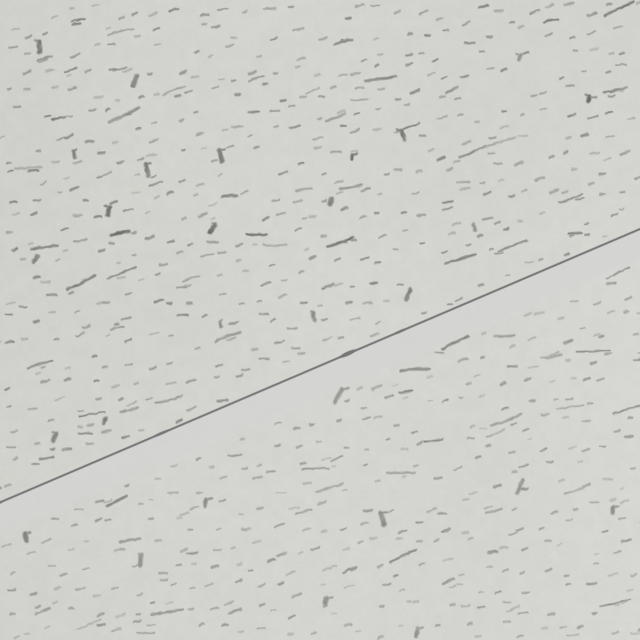
A Shadertoy shader for this texture:

```glsl
float hash(vec2 p) {
    return fract(sin(dot(p, vec2(127.1, 311.7))) * 43758.5453);
}

float noise(vec2 p) {
    vec2 i = floor(p), f = fract(p);
    f = f * f * (3.0 - 2.0 * f);
    return mix(mix(hash(i), hash(i + vec2(1, 0)), f.x),
               mix(hash(i + vec2(0, 1)), hash(i + vec2(1, 1)), f.x), f.y);
}

float segment(vec2 p, vec2 a, vec2 b) {
    vec2 ab = b - a;
    return length(p - a - ab * clamp(dot(p - a, ab) / dot(ab, ab), 0.0, 1.0));
}

// Signed distance from the panel joint, positive above it
float jointSide(vec2 p) {
    return dot(p - vec2(0.0, 0.215), vec2(-0.393, 0.920));
}

// Flecks stay off the joint and the bare border just below it
float fleckAllowed(vec2 centre) {
    float side = jointSide(centre);
    return 1.0 - step(-0.048, side) * step(side, 0.005);
}

// Slightly bent dashes, one per jittered cell
float dashes(vec2 p, float cells, vec2 lengths, float width, float chance, float seed) {
    float ink = 0.0;
    vec2 home = floor(p * cells);
    for (int y = -1; y <= 1; y++)
    for (int x = -1; x <= 1; x++) {
        vec2 id = home + vec2(x, y), key = id + seed;
        vec2 centre = (id + 0.5 + 0.85 * (vec2(hash(key), hash(key + 17.3)) - 0.5)) / cells;
        float angle = 0.24 + 0.5 * (hash(key + 31.7) - 0.5);
        float halfLength = mix(lengths.x, lengths.y, pow(hash(key + 47.1), 1.6));
        vec2 q = mat2(cos(angle), -sin(angle), sin(angle), cos(angle)) * (p - centre);
        q.y += (hash(key + 59.9) - 0.5) * 0.2 * q.x * q.x / halfLength;
        float radius = width * mix(0.65, 1.25, hash(key + 71.3));
        float d = segment(q, vec2(-halfLength, 0), vec2(halfLength, 0)) - radius;
        float strength = mix(0.4, 1.0, hash(key + 83.7)) * step(hash(key + 97.3), chance);
        ink = max(ink, strength * fleckAllowed(centre) * (1.0 - smoothstep(-0.0018, 0.0018, d)));
    }
    return ink;
}

// Dark upright gouges with a short hook at one end
float gouges(vec2 p) {
    float ink = 0.0;
    vec2 home = floor(p * 7.0);
    for (int y = -1; y <= 1; y++)
    for (int x = -1; x <= 1; x++) {
        vec2 id = home + vec2(x, y), key = id + 211.0;
        vec2 centre = (id + 0.5 + 0.85 * (vec2(hash(key), hash(key + 13.1)) - 0.5)) / 7.0;
        vec2 q = p - centre;
        float size = mix(0.003, 0.010, pow(hash(key + 29.3), 1.7));
        float lean = mix(-0.4, 0.7, hash(key + 37.9));
        vec2 top = size * vec2(lean, 1.0);
        vec2 hook = top + vec2(mix(-0.008, 0.011, hash(key + 53.3)), 0.002);
        float d = min(segment(q, -top, top) - mix(0.0025, 0.0042, hash(key + 61.7)),
                      segment(q, top, hook) - 0.0018);
        float strength = mix(0.65, 1.0, hash(key + 79.1)) * step(hash(key + 89.9), 0.65);
        ink = max(ink, strength * fleckAllowed(centre) * (1.0 - smoothstep(-0.0025, 0.002, d)));
    }
    return ink;
}

void mainImage(out vec4 fragColor, in vec2 fragCoord) {
    vec2 p = fragCoord / iResolution.y;
    float side = jointSide(p);

    // Painted board: broad shading and faint grain
    float shade = 0.822 + 0.012 * (p.x - p.y * 0.8)
                + 0.014 * (noise(p * 4.0) - 0.5)
                + 0.012 * (noise(p * 60.0) - 0.5)
                + 0.010 * (noise(p * 190.0) - 0.5);
    vec3 color = shade + vec3(0.006, 0.006, -0.012);

    // Smooth cool border under the joint
    float border = smoothstep(-0.050, -0.036, side) * (1.0 - smoothstep(-0.002, 0.001, side));
    color = mix(color, vec3(0.828, 0.835, 0.832), 0.7 * border);

    // Flecks with ragged outlines, fainter on the lower panel
    vec2 ragged = p + 0.0022 * (vec2(noise(p * 180.0), noise(p * 180.0 + 41.0)) - 0.5);
    float small = dashes(ragged, 31.0, vec2(0.0025, 0.0075), 0.0018, 0.85, 5.0);
    float large = dashes(ragged, 12.0, vec2(0.009, 0.027), 0.0019, 0.52, 113.0);
    float ink = max(max(0.72 * small, 0.88 * large), gouges(ragged));
    ink *= mix(0.82, 1.0, step(0.0, side)) * mix(0.75, 1.1, noise(p * 110.0));
    color = mix(color, vec3(0.41, 0.41, 0.395), clamp(ink, 0.0, 1.0));

    // Joint line, slightly uneven in width
    float jointWidth = 0.0014 + 0.0020 * smoothstep(0.78, 1.0, noise(p * 24.0));
    float joint = 1.0 - smoothstep(-0.0012, 0.0016, abs(side) - jointWidth);
    color = mix(color, vec3(0.43, 0.43, 0.435), 0.92 * joint);

    fragColor = vec4(color, 1.0);
}
```
